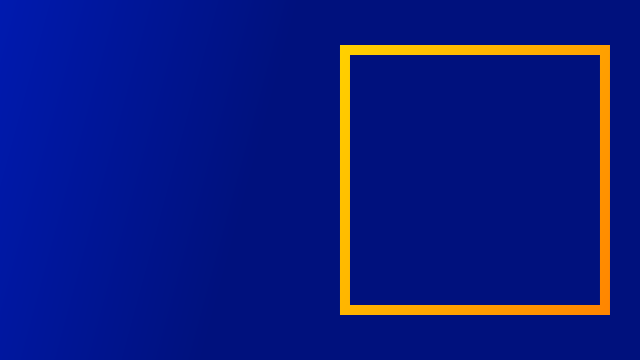
A Shadertoy shader for this background:

```glsl
// A deep blue field, lit from the upper left, with a hollow golden square on the right.
// The light is a slanted linear ramp; the square is a box distance function cut to a band.
// Lengths are in canvas heights, with the origin at the lower left.

#define FRAME_CENTER vec2(1.3194, 0.5)
#define FRAME_HALF   0.375
#define FRAME_WIDTH  0.0278
#define GLOW_LENGTH  0.833
#define GLOW_SLANT   0.27
#define NAVY         vec3(0.0, 0.067, 0.490)
#define ROYAL_BLUE   vec3(0.0, 0.102, 0.686)
#define YELLOW       vec3(1.0, 0.820, 0.0)
#define ORANGE       vec3(1.0, 0.520, 0.0)

// Signed distance to a square, with square corners on every offset
float squareDistance(vec2 p, float halfSize) {
    vec2 q = abs(p) - halfSize;
    return max(q.x, q.y);
}

// Blue light fading along a slanted axis from the upper left corner
vec3 backgroundColor(vec2 p) {
    float fade = (p.x + GLOW_SLANT * (1.0 - p.y)) / GLOW_LENGTH;
    return mix(ROYAL_BLUE, NAVY, clamp(fade, 0.0, 1.0));
}

// Yellow to orange ramp, from the upper left to the lower right of the frame
vec3 frameColor(vec2 local) {
    vec2 ramp = 0.5 + 0.5 * vec2(local.x, -local.y) / FRAME_HALF;
    return mix(YELLOW, ORANGE, clamp(dot(ramp, vec2(0.64, 0.36)), 0.0, 1.0));
}

void mainImage(out vec4 fragColor, in vec2 fragCoord) {
    vec2 p = fragCoord / iResolution.y;
    vec2 local = p - FRAME_CENTER;
    float pixel = 1.0 / iResolution.y;

    // Band between the outer and inner edges of the square
    float outer = squareDistance(local, FRAME_HALF);
    float band = abs(outer + 0.5 * FRAME_WIDTH) - 0.5 * FRAME_WIDTH;
    float coverage = clamp(0.5 - band / pixel, 0.0, 1.0);

    vec3 color = mix(backgroundColor(p), frameColor(local), coverage);
    fragColor = vec4(color, 1.0);
}
```
